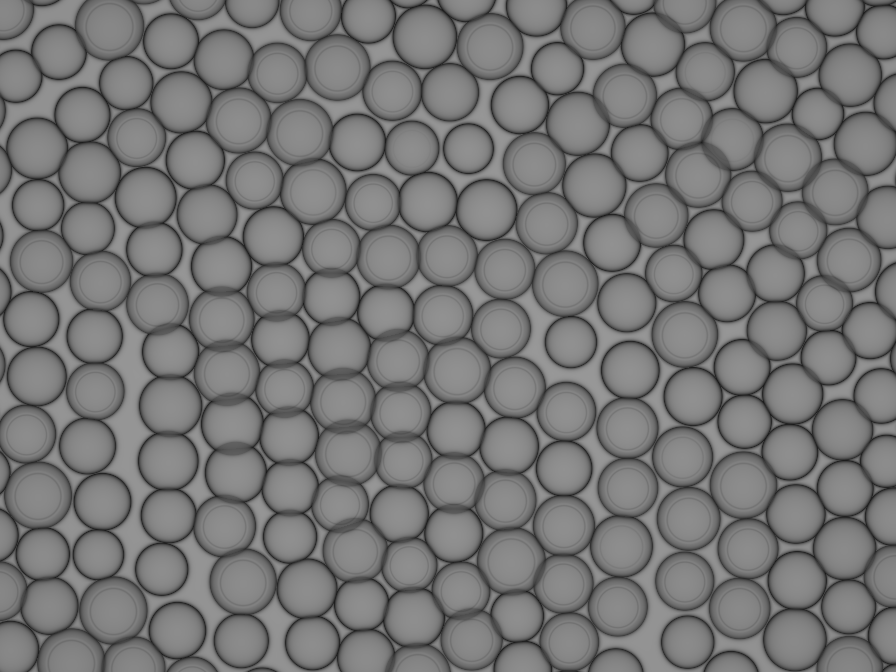
Write a Shadertoy shader that draws this texture.

```glsl
// Crowded grey oil droplets under a microscope, packed loosely in tilted rows.

#define SPACING 0.0905      // mean droplet distance, in canvas heights
#define TILT -0.36          // direction of the rows, in radians
#define JITTER 0.30         // random shift of a droplet, in spacings
#define MIN_RADIUS 0.405    // in spacings
#define RADIUS_RANGE 0.165
#define GAP_GREY 0.585
#define CORE_GREY 0.565
#define RIM_DARK 0.73       // share of light lost at a sharp rim
#define RIM_WIDTH 0.026     // outer blur of the rim, in spacings
#define RING_RADIUS 0.68    // inner ring, as a share of the radius

const int BLOCK = 9;

vec3 hash3(vec2 p) {
    vec3 q = fract(p.xyx * vec3(0.1031, 0.1030, 0.0973));
    q += dot(q, q.yxz + 33.33);
    return fract((q.xxy + q.yzz) * q.zyx);
}

// Slow bending of the rows.
vec2 bend(vec2 p) {
    return 0.5 * sin(p.yx * vec2(0.45, 0.38) + vec2(0.7, 2.1))
         + 0.15 * sin(p * vec2(0.7, 0.8) + p.yx * 0.5);
}

// Centre (xy) and radius (z) of a droplet before it is pushed by others.
vec3 seedDroplet(vec2 cell) {
    vec2 base = vec2(cell.x + 0.5 * cell.y, 0.866 * cell.y);
    vec3 h = hash3(cell + 71.0);
    float size = 0.5 * (h.z + hash3(cell + 19.0).x);
    return vec3(base - bend(base) + JITTER * (h.xy - 0.5),
                MIN_RADIUS + RADIUS_RANGE * size);
}

// Light inside a droplet; offset is measured from its centre in radii.
float dropletGrey(vec2 offset, float flatness, float ringed) {
    float t = length(offset);
    float depth = max(1.0 - t, 0.0);
    float rim = GAP_GREY * RIM_DARK * mix(1.0, 0.72, flatness) - 0.13;
    float grey = CORE_GREY - mix(0.0, 0.025, flatness);
    grey -= rim * exp(-depth / 0.07) + 0.13 * exp(-depth / 0.3);
    grey -= 0.014 * offset.y;

    // Flattened droplets show a faint double ring.
    float r = length(offset + vec2(0.0, 0.03)) - RING_RADIUS;
    float darkLine = exp(-pow(r / 0.028, 2.0));
    float lightLine = exp(-pow((r - 0.06) / 0.035, 2.0));
    float disc = 1.0 - smoothstep(-0.03, 0.03, r);
    return grey + ringed * (0.022 * lightLine - 0.05 * darkLine + 0.012 * disc);
}

void mainImage(out vec4 fragColor, in vec2 fragCoord) {
    vec2 uv = fragCoord / iResolution.xy;
    vec2 p = fragCoord / iResolution.y / SPACING;
    float c = cos(TILT), s = sin(TILT);
    vec2 q = vec2(c * p.x + s * p.y, c * p.y - s * p.x);

    // Seed a block of droplets around the nearest cell of a skewed grid.
    vec2 grid = q + bend(q);
    grid = vec2(grid.x - grid.y * 0.57735, grid.y * 1.1547);
    vec2 corner = floor(grid + 0.5) - float(BLOCK / 2);
    vec3 drops[BLOCK * BLOCK];
    for (int j = 0; j < BLOCK; j++)
        for (int i = 0; i < BLOCK; i++)
            drops[j * BLOCK + i] = seedDroplet(corner + vec2(i, j));

    // Push overlapping droplets apart; each pass trims the block by one ring
    // and moves it to the first slot, so old values stay until they are used.
    for (int n = BLOCK - 2; n >= 3; n -= 2)
        for (int j = 0; j < n; j++)
            for (int i = 0; i < n; i++) {
                vec3 me = drops[(j + 1) * BLOCK + i + 1];
                vec2 push = vec2(0.0);
                for (int k = 0; k < 9; k++) {
                    if (k == 4) continue;
                    vec3 other = drops[(j + k / 3) * BLOCK + i + k % 3];
                    vec2 away = me.xy - other.xy;
                    float gap = max(length(away), 0.001);
                    push += away / gap * max(me.z + other.z - gap, 0.0);
                }
                drops[j * BLOCK + i] = vec3(me.xy + 0.45 * push, me.z);
            }

    // Find the droplet whose edge lies nearest or deepest.
    vec3 nearest = drops[0];
    float nearestDist = 10.0;
    float shadow = 1.0;
    for (int k = 0; k < 9; k++) {
        vec3 drop = drops[(k / 3) * BLOCK + k % 3];
        float d = length(q - drop.xy) - drop.z;
        shadow *= 1.0 - 0.3 * exp(-max(d, 0.0) / RIM_WIDTH);
        if (d < nearestDist) { nearestDist = d; nearest = drop; }
    }
    shadow /= 1.0 - 0.3 * exp(-max(nearestDist, 0.0) / RIM_WIDTH);

    // Large droplets tend to be flat, with paler rims and an inner ring.
    float size = (nearest.z - MIN_RADIUS) / RADIUS_RANGE;
    float kind = mix(fract(nearest.z * 917.0), size, 0.6);
    float flatness = smoothstep(0.35, 0.75, kind);
    float ringed = smoothstep(0.53, 0.57, kind);

    vec2 local = (q - nearest.xy) / nearest.z;
    local = vec2(c * local.x - s * local.y, s * local.x + c * local.y);
    float loss = RIM_DARK * mix(1.0, 0.72, flatness);
    float outside = GAP_GREY * (1.0 - loss * exp(-max(nearestDist, 0.0) / RIM_WIDTH));
    float inside = dropletGrey(local, flatness, ringed);
    float edge = 0.5 / (iResolution.y * SPACING);
    float grey = mix(inside, outside, smoothstep(-edge, edge, nearestDist)) * shadow;

    // Slight fall-off of the lamp towards the corners.
    vec2 fromCentre = uv - 0.5;
    grey *= 1.02 - 0.14 * dot(fromCentre, fromCentre);
    fragColor = vec4(vec3(grey), 1.0);
}
```
